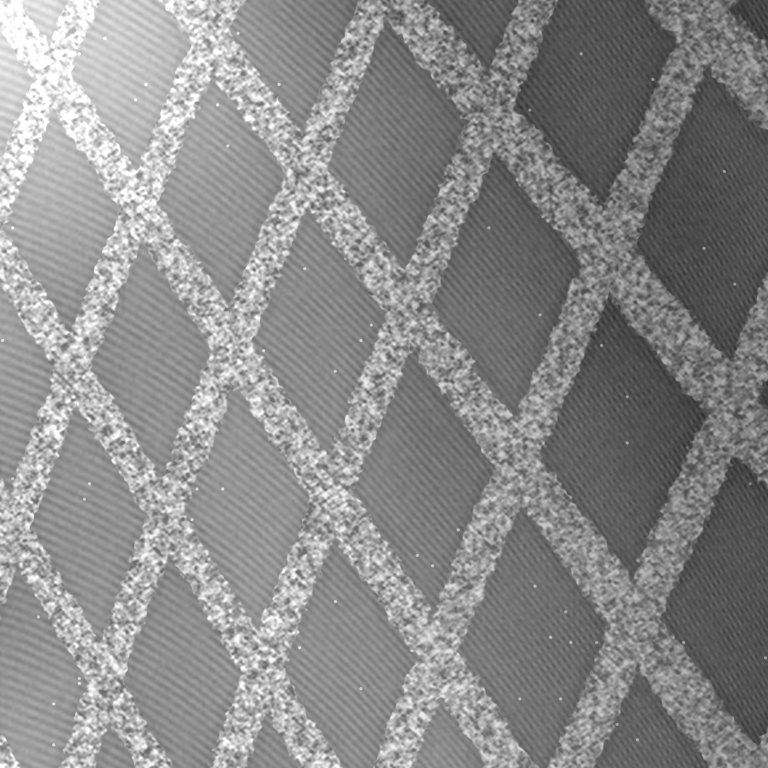
A WebGL 1 fragment shader for this texture:

```glsl
precision highp float;
// A curved lattice of sparkling, grainy bands around finely ribbed diamonds.
// Two bent coordinates number the bands of each direction; the diamonds get
// warped hatching, and light falls from a bright upper left corner.

uniform vec2 u_resolution;

float hash(vec2 p) {
    p = fract(p * vec2(0.1031, 0.1137));
    p += dot(p, p.yx + 33.33);
    return fract((p.x + p.y) * p.x * 7.31);
}

float noise(vec2 p) {
    vec2 i = floor(p), f = fract(p);
    f = f * f * (3.0 - 2.0 * f);
    return mix(mix(hash(i), hash(i + vec2(1.0, 0.0)), f.x),
               mix(hash(i + vec2(0.0, 1.0)), hash(i + 1.0), f.x), f.y);
}

vec2 rotate(vec2 p, float a) {
    return vec2(cos(a) * p.x - sin(a) * p.y, sin(a) * p.x + cos(a) * p.y);
}

// Whole numbers of x lie on rising bands, whole numbers of y on falling ones
vec2 lattice(vec2 p) {
    float s = p.x - 0.42 * p.y - 0.05 * p.x * p.y + 0.1 * p.x * p.y * p.y;
    float t = p.y + 1.38 * p.x;
    return vec2(4.59 * s - 0.85 * s * s, 2.56 * t * (1.0 - 0.35 * p.x));
}

// Broad light, from the white corner down to the dark right side
float lighting(vec2 uv) {
    vec2 corner = uv - vec2(0.0, 1.0);
    float shade = smoothstep(0.25, 1.0, uv.x + 0.35 * (uv.y - 0.5));
    float low = smoothstep(0.2, 0.0, uv.y) * smoothstep(0.2, 0.0, uv.x);
    return 0.56 - 0.26 * shade + 0.35 * exp(-12.0 * dot(corner, corner)) + 0.08 * low;
}

// Crossed short flakes, about 0 to 1
float glitter(vec2 uv) {
    float a = noise(rotate(uv, 0.75) * vec2(135.0, 260.0) + 40.0);
    float b = noise(rotate(uv, -0.6) * vec2(140.0, 270.0) + 300.0);
    float fine = noise(uv * 290.0 + 700.0);
    return clamp(0.5 + 1.15 * (0.4 * a + 0.35 * b + 0.25 * fine - 0.5) * 1.5, 0.0, 1.0);
}

// Slanted ribs that steepen and break into dots toward the right
float ribs(vec2 p) {
    float across = 76.0 * (p.y + 1.1 * p.x + 0.7 * p.x * p.x);
    float along = 75.0 * (p.y - 0.5 * p.x);
    float line = sin(6.2832 * (across + 0.3 * noise(p * 14.0 + 20.0)));
    float dots = 0.5 + 0.5 * sin(6.2832 * along);
    float wear = 0.5 + 0.8 * noise(p * vec2(45.0, 35.0) + 90.0);
    return line * wear * mix(1.0, 0.4 + 0.9 * dots, smoothstep(-0.15, 0.3, p.x));
}

void main() {
    vec2 uv = gl_FragCoord.xy / u_resolution;
    vec2 p = uv - vec2(0.531, 0.596);
    vec2 grid = lattice(p);
    float light = lighting(uv);

    // Distance to the nearest band, with a ragged edge
    vec2 d = abs(fract(grid + 0.5) - 0.5);
    float ragged = 0.035 * (noise(uv * 170.0 + 11.0) - 0.5)
                 + 0.02 * (noise(uv * 35.0 + 55.0) - 0.5);
    float edge = min(d.x, d.y) + ragged - 0.117;
    float soft = 0.008 + 3.0 / u_resolution.y;
    float band = 1.0 - smoothstep(-soft, soft, edge);

    // Ribbed diamonds: soft stains, small tone changes, scattered bright specks
    float cell = light + 0.035 * (hash(floor(grid) + 17.0) - 0.5);
    cell += 0.06 * (noise(uv * vec2(9.0, 7.0) + 5.0) - 0.5);
    cell += 0.042 * ribs(p) + 0.05 * (noise(uv * 230.0 + 400.0) - 0.5);
    cell -= 0.035 * smoothstep(0.09, 0.0, edge);
    vec2 speckCell = uv * 150.0;
    float speck = step(0.996, hash(floor(speckCell) + 210.0))
                * smoothstep(0.45, 0.15, length(fract(speckCell) - 0.5));
    cell += 0.3 * speck;

    // Glittering bands: strongest contrast on the lit side
    float contrast = mix(0.56, 0.36, smoothstep(0.3, 0.95, uv.x));
    float sparkle = 0.9 * light + 0.2 + contrast * (glitter(uv) - 0.5);

    gl_FragColor = vec4(vec3(clamp(mix(cell, sparkle, band), 0.0, 1.0)), 1.0);
}
```
